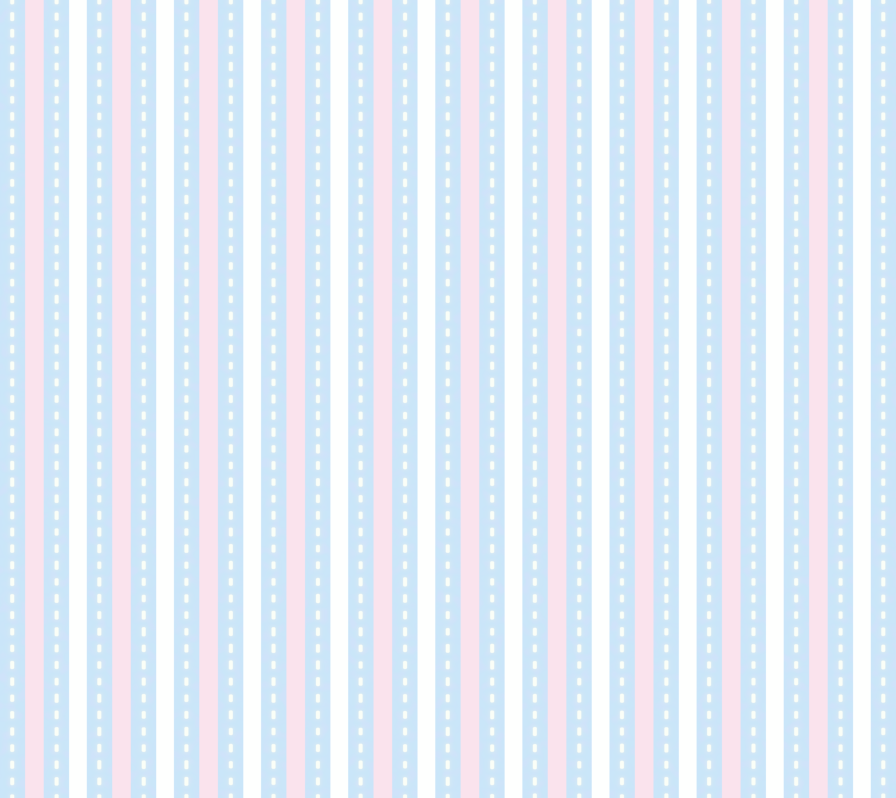
Give the GLSL for this pattern, as a WebGL 2 fragment shader.

```glsl
#version 300 es
precision highp float;

uniform vec2 u_resolution;
out vec4 fragColor;

vec2 hashGradient(vec2 cell) {
    vec2 h = vec2(dot(cell, vec2(127.1, 311.7)), dot(cell, vec2(269.5, 183.3)));
    return 2.0 * fract(sin(h) * 43758.5) - 1.0;
}

float gradientNoise(vec2 p) {
    vec2 i = floor(p), f = fract(p);
    vec2 u = f * f * (3.0 - 2.0 * f);
    float a = dot(hashGradient(i), f);
    float b = dot(hashGradient(i + vec2(1, 0)), f - vec2(1, 0));
    float c = dot(hashGradient(i + vec2(0, 1)), f - vec2(0, 1));
    float d = dot(hashGradient(i + vec2(1, 1)), f - vec2(1, 1));
    return mix(mix(a, b, u.x), mix(c, d, u.x), u.y);
}

float roundedBox(vec2 p, vec2 halfSize, float radius) {
    vec2 q = abs(p) - halfSize + radius;
    return length(max(q, 0.0)) + min(max(q.x, q.y), 0.0) - radius;
}

void main() {
    // One unit is one stripe repeat
    float pixel = 10.286 / u_resolution.x;
    vec2 p = gl_FragCoord.xy * pixel;
    float soft = max(0.5 * pixel, 0.009);

    // Each band is symmetric about its pink centre
    float x = fract(p.x + 0.105) - 0.5;
    float fromCentre = abs(x);

    // Blue ground, faintly mottled
    vec3 white = vec3(0.995, 1.0, 0.997);
    float mottle = gradientNoise(p * 9.0);
    vec3 color = mix(vec3(0.79, 0.90, 0.975), vec3(0.81, 0.89, 0.98),
                     smoothstep(-0.1, 0.4, mottle));

    // Stitches, slightly uneven in length from row to row
    float pitch = 10.286 * u_resolution.y / u_resolution.x / 48.0;
    float row = round(p.y / pitch);
    float uneven = hashGradient(vec2(row, floor(p.x + 0.105) * 2.0 + step(0.0, x))).x;
    vec2 stitchPos = vec2(fromCentre - 0.255, p.y - row * pitch);
    float stitch = roundedBox(stitchPos, vec2(0.023, 0.047 + 0.006 * uneven), 0.018);
    color = mix(color, vec3(0.86, 0.92, 0.95), 0.7 * exp(-max(stitch, 0.0) * 45.0));
    color = mix(color, vec3(0.98, 0.995, 0.97), 1.0 - smoothstep(-soft, soft, stitch));

    // Pink centre and white gap
    vec3 pink = vec3(0.98, 0.89, 0.93);
    color = mix(pink, color, smoothstep(-soft, soft, fromCentre - 0.107));
    color = mix(color, white, smoothstep(-soft, soft, fromCentre - 0.398));

    fragColor = vec4(color, 1.0);
}
```
